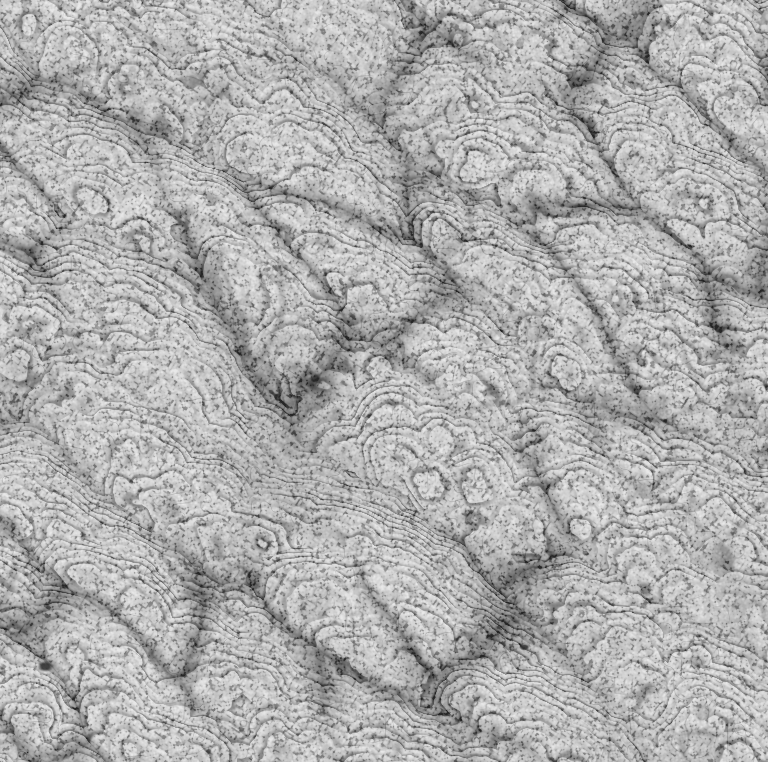
A Shadertoy shader for this texture:

```glsl
float hash(vec2 p) {
    vec3 q = fract(vec3(p.xyx) * 0.1031);
    q += dot(q, q.yzx + 33.33);
    return fract((q.x + q.y) * q.z);
}

vec2 hash2(vec2 p) {
    return vec2(hash(p), hash(p + 57.3));
}

float noise(vec2 p) {
    vec2 cell = floor(p), f = fract(p);
    f = f * f * (3.0 - 2.0 * f);
    return mix(mix(hash(cell), hash(cell + vec2(1, 0)), f.x),
               mix(hash(cell + vec2(0, 1)), hash(cell + vec2(1, 1)), f.x), f.y);
}

float fbm(vec2 p) {
    float sum = 0.0, amp = 0.5;
    for (int i = 0; i < 4; i++) {
        sum += amp * noise(p);
        p = mat2(1.6, 1.2, -1.2, 1.6) * p + 7.1;
        amp *= 0.5;
    }
    return sum;
}

// x: distance to the nearest centre, y: gap to the second nearest
vec2 lobes(vec2 p) {
    vec2 cell = floor(p), f = fract(p);
    float near = 9.0, second = 9.0;
    for (int j = -1; j <= 1; j++)
    for (int i = -1; i <= 1; i++) {
        vec2 o = vec2(i, j);
        float d = length(o + 0.1 + 0.8 * hash2(cell + o) - f);
        second = min(second, max(near, d));
        near = min(near, d);
    }
    return vec2(near, second - near);
}

// Rare oval holes scattered over a jittered grid
float pits(vec2 p) {
    vec2 cell = floor(p * 11.0);
    vec2 d = fract(p * 11.0) - 0.3 - 0.4 * hash2(cell + 3.0);
    float size = 0.04 + 0.06 * hash(cell + 19.0);
    float hole = 1.0 - smoothstep(0.5, 1.3, length(d * vec2(0.8, 1.2)) / size);
    return hole * step(0.95, hash(cell + 41.0));
}

void mainImage(out vec4 fragColor, in vec2 fragCoord) {
    vec2 p = fragCoord / iResolution.y;

    // Bent coordinates along and across the flow
    vec2 bend = vec2(fbm(p * 5.0), fbm(p * 5.0 + 31.7)) - 0.47;
    vec2 w = p + 0.1 * bend;
    vec2 flow = vec2(dot(w, vec2(0.74, -0.67)), dot(w, vec2(0.67, 0.74)));
    vec2 big = lobes(flow * vec2(3.0, 8.2) + 20.0);
    vec2 small = lobes(flow * vec2(8.0, 14.0) + 50.0);
    float dome = 1.0 - big.x * big.x;
    float knob = 1.0 - small.x * small.x;
    float scallop = lobes((p + 0.05 * bend) * 15.0 + 9.0).x;

    // Scalloped folds are level lines of the bulging, tilted surface
    float level = p.y + 0.25 * p.x - 0.13 * dome - 0.03 * knob
                + 0.05 * scallop * scallop + 0.02 * noise(p * 21.0)
                + 0.012 * noise(p * 52.0) + 0.004 * noise(p * 130.0);
    float phase = level * 58.0;
    float band = fract(phase);
    float strength = noise(vec2(p.x * 26.0, floor(phase) * 7.3 + p.y * 12.0));
    strength = 0.12 + 0.88 * smoothstep(0.25, 0.8, strength);
    float fold = smoothstep(0.38, 0.48, band) * (1.0 - smoothstep(0.5, 0.85, band));

    // Soft hollows with a thin dark core where lobes meet
    float depth = smoothstep(0.25, 0.6, noise(p * 6.0 + 11.0));
    float hollow = 1.0 - smoothstep(0.0, 0.22, big.y);
    float core = 1.0 - smoothstep(0.0, 0.06, big.y + 0.03 * noise(p * 60.0));
    float seam = 1.0 - smoothstep(0.0, 0.12, small.y);
    float seamDepth = smoothstep(0.5, 0.8, noise(p * 9.0 + 77.0));

    // Fine cracks and grain, turned off the canvas axes
    float crack = 1.0 - smoothstep(0.0, 0.09, abs(noise(p * 80.0 + 5.0 * bend) - 0.5));
    crack *= smoothstep(0.35, 0.7, noise(p * 40.0 + 9.0));
    vec2 g = mat2(0.83, 0.56, -0.56, 0.83) * p;
    float grain = 0.6 * noise(g * 390.0) + 0.4 * noise(g.yx * 230.0 + 13.0);
    float speck = 1.0 - smoothstep(0.15, 0.45, grain);

    float tone = 0.785 + 0.1 * (dome - 0.75) + 0.07 * (fbm(p * 9.0 + 3.0) - 0.47);
    tone += 0.03 * sin(6.2832 * band) + 0.2 * (grain - 0.5);
    tone -= 0.27 * fold * strength + 0.2 * speck + 0.11 * crack;
    tone -= hollow * (0.04 + 0.15 * depth) + 0.13 * core * depth;
    tone -= 0.13 * seam * seamDepth;
    tone = mix(tone, 0.18, 0.85 * pits(p + 0.01 * bend));

    fragColor = vec4(vec3(clamp(tone, 0.15, 0.91)), 1.0);
}
```
